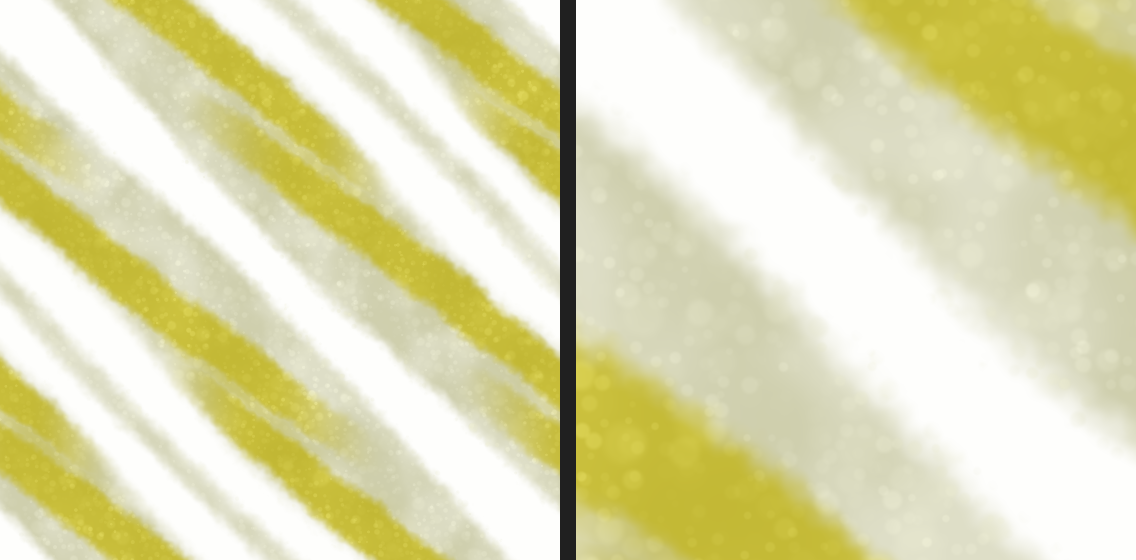
Left, the full canvas; right, a detail of the centre.
A Shadertoy shader for this background:

```glsl
const float TAU = 6.2831853;

vec3 hash3(vec2 cell) {
    vec3 p = fract(cell.xyx * vec3(0.1031, 0.1030, 0.0973));
    p += dot(p, p.yxz + 33.33);
    return fract((p.xxy + p.yzz) * p.zyx);
}

// Gradient noise that wraps after n cells
float corner(vec2 cell, vec2 offset, float n) {
    float a = TAU * hash3(mod(cell, n) + n).x;
    return dot(vec2(cos(a), sin(a)), offset);
}

float noise(vec2 uv, float n) {
    vec2 i = floor(uv * n), f = fract(uv * n);
    vec2 w = f * f * f * (f * (f * 6.0 - 15.0) + 10.0);
    vec2 e = vec2(1.0, 0.0);
    return mix(
        mix(corner(i, f, n), corner(i + e, f - e, n), w.x),
        mix(corner(i + e.yx, f - e.yx, n), corner(i + 1.0, f - 1.0, n), w.x), w.y);
}

// Soft discs of random size and brightness, one per cell
float bokeh(vec2 uv, float n) {
    vec2 q = uv * n;
    float sum = 0.0;
    for (int j = -1; j <= 1; j++)
        for (int i = -1; i <= 1; i++) {
            vec2 cell = floor(q) + vec2(i, j);
            vec3 h = hash3(mod(cell, n) + 7.0);
            float r = 0.2 + 0.34 * h.z;
            float glow = hash3(mod(cell, n) + 91.0).x;
            sum += glow * glow * (1.0 - smoothstep(0.5 * r, r, distance(q, cell + h.xy)));
        }
    return sum;
}

float band(float d, float halfWidth, float blur) {
    return 1.0 - smoothstep(halfWidth - blur, halfWidth + blur, abs(d));
}

void mainImage(out vec4 fragColor, in vec2 fragCoord) {
    vec2 uv = fragCoord / iResolution.xy;

    float clouds = noise(uv, 8.0) + 0.5 * noise(uv, 17.0);
    float grain = noise(uv, 46.0) + 0.6 * noise(uv, 95.0);
    float dots = 0.4 * bokeh(uv, 26.0) + 0.6 * bokeh(uv, 45.0) + 0.6 * bokeh(uv, 82.0);
    dots *= 0.75 + 0.8 * clouds;

    // Across and along the diagonal; the second half is the first one turned around
    float across = fract(uv.x + uv.y + 0.012 * clouds + 0.008 * grain);
    float along = uv.x;
    if (across > 0.5) {
        across = 1.0 - across;
        along = 1.0 - along;
    }
    float phase = fract(2.0 * along);
    float ragged = across + 0.014 * (dots - 0.35);

    // Pale bed of the wide band, and the thin stripe between the bands
    float inner = 0.07 + 0.018 * cos(TAU * along);
    float outer = 0.365 + 0.018 * cos(TAU * (phase - 0.15));
    float bed = smoothstep(inner - 0.022, inner + 0.02, ragged)
              * (1.0 - smoothstep(outer - 0.035, outer + 0.03, across - 0.012 * (dots - 0.35)));
    float stripe = band(across - 0.5 + 0.012 * sin(TAU * along), 0.03 + 0.012 * (dots - 0.35), 0.023);
    float pale = max(bed, 0.85 * stripe);

    // Overlapping yellow strands that drift across the band
    float yellow = 0.0;
    for (int k = -1; k <= 1; k++) {
        float d = phase - 0.5 + float(k);
        float center = 0.265 + 0.115 * d - 0.03 * d * d;
        float fade = smoothstep(-0.9, -0.45, d) * (1.0 - smoothstep(0.6, 0.95, d));
        yellow = max(yellow, fade * band(across - center, 0.052 - 0.026 * d * d, 0.017));
    }
    float gap = exp(-pow((across - 0.265) / 0.05, 2.0)) * (0.35 + 0.25 * cos(TAU * (phase - 0.25)));
    yellow = max(yellow, gap);

    // Colours, with the discs as light flecks
    float fleck = clamp(dots, 0.0, 1.0);
    vec3 sage = mix(vec3(0.81, 0.81, 0.68), vec3(0.87, 0.87, 0.78), smoothstep(-0.35, 0.4, clouds));
    sage = mix(sage, vec3(0.95, 0.95, 0.85), 0.7 * fleck);
    vec3 gold = vec3(0.775, 0.735, 0.22) + 0.03 * clouds;
    gold = mix(gold, vec3(0.91, 0.88, 0.40), 0.65 * fleck);
    vec3 color = mix(vec3(0.995, 0.995, 0.988), sage, pale);
    color = mix(color, gold, yellow);
    fragColor = vec4(color, 1.0);
}
```
